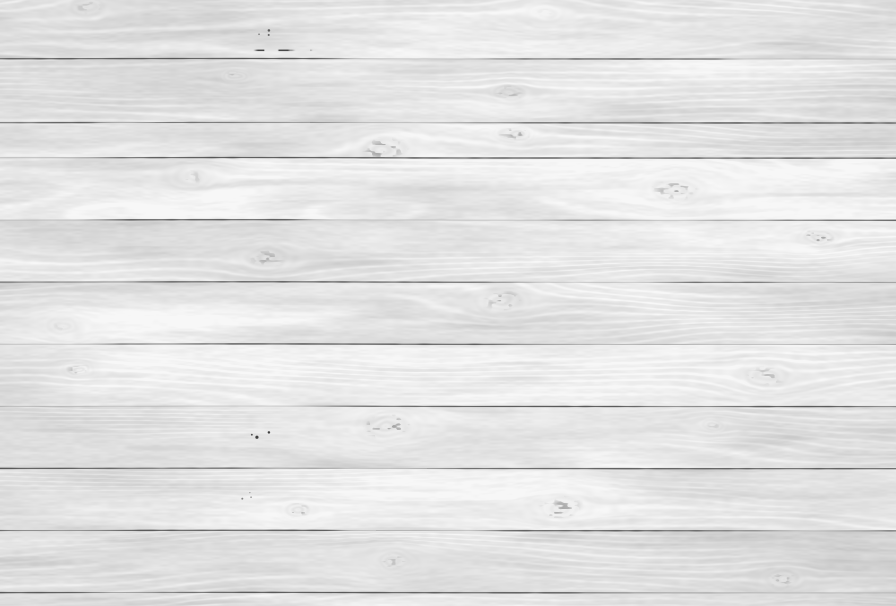
Give the GLSL for this texture, as a Shadertoy shader.

```glsl
// Whitewashed horizontal boards: eleven planks with thin dark worn seams.
// Each plank gets stretched noise grain and ring contours that flow around
// hashed knots; a few nail holes and a split add wear. Unit: canvas height.

const float BOARD = 0.1025;        // height of the regular planks
const float UPPER_BOARD = 0.1055;  // height of the planks above the narrow one
const float NARROW_TOP = 0.202;
const float NARROW_END = 0.260;
const vec3 PAINT = vec3(0.919);
const vec3 GAP = vec3(0.24);
const vec3 KNOT = vec3(0.79);
const vec3 SPECK = vec3(0.55);

float hash(vec2 p) {
    vec3 q = fract(p.xyx * 0.1031);
    q += dot(q, q.yzx + 33.33);
    return fract((q.x + q.y) * q.z);
}

float noise(vec2 p) {
    vec2 i = floor(p), f = fract(p);
    f = f * f * (3.0 - 2.0 * f);
    return mix(mix(hash(i), hash(i + vec2(1, 0)), f.x),
               mix(hash(i + vec2(0, 1)), hash(i + vec2(1, 1)), f.x), f.y);
}

float fbm(vec2 p) {
    float sum = 0.0, amp = 0.57;
    for (int i = 0; i < 3; i++) {
        sum += amp * noise(p);
        p = p * 2.03 + 17.0;
        amp *= 0.5;
    }
    return sum;
}

// Plank holding depth y, as (index, top, height)
vec3 plankAt(float y) {
    if (y < NARROW_TOP) {
        float n = floor((y - NARROW_TOP) / UPPER_BOARD);
        return vec3(n + 19.0, NARROW_TOP + n * UPPER_BOARD, UPPER_BOARD);
    }
    if (y < NARROW_END) return vec3(19.0, NARROW_TOP, NARROW_END - NARROW_TOP);
    float n = floor((y - NARROW_END) / BOARD);
    return vec3(n + 20.0, NARROW_END + n * BOARD, BOARD);
}

// Two knots per plank: x = grain shift, y = core mask, z = ring shade
vec3 knots(vec2 p, vec3 plank, float width) {
    vec3 result = vec3(0);
    for (int i = 0; i < 2; i++) {
        vec2 seed = vec2(plank.x * 3.1, float(i) * 7.7 + 2.0);
        vec2 center = vec2((float(i) + 0.12 + 0.76 * hash(seed)) * 0.5 * width,
                           plank.y + plank.z * (0.2 + 0.6 * hash(seed + 11.0)));
        float radius = mix(0.011, 0.024, hash(seed + 23.0));
        float strength = mix(0.3, 1.0, hash(seed + 37.0));
        vec2 d = (p - center) * vec2(0.5, 1.0);
        d += 0.006 * (vec2(noise(p * 45.0), noise(p * 45.0 + 31.0)) - 0.5);
        float r2 = dot(d, d) / (radius * radius);
        float core = strength * exp(-1.4 * r2);
        result.x -= d.y / (1.0 + 0.7 * r2);
        result.y = max(result.y, core);
        result.z += core * sin(15.0 * sqrt(r2));
    }
    return result;
}

// Brightness offset of the wood fibres; v is the bent depth
float grain(float x, float v, float id) {
    float along = x + id * 9.1;
    float swell = noise(vec2(along * 1.4, v * 13.0)) + 0.25 * noise(vec2(along * 5.0, v * 28.0));
    float phase = v * 78.0 + 6.0 * swell;
    float ring = pow(0.5 + 0.5 * sin(6.2832 * phase), 3.0);
    float ringFade = smoothstep(0.2, 0.75, noise(vec2(along * 3.0, v * 24.0)));
    ringFade *= 1.0 - smoothstep(0.25, 0.5, fwidth(phase));
    float wash = fbm(vec2(along * 2.2, v * 12.0)) - 0.5;
    float fibre = noise(vec2(along * 14.0, v * 175.0)) - 0.5;
    float fine = noise(vec2(along * 70.0, v * 340.0)) - 0.5;
    float streak = smoothstep(0.62, 0.9, noise(vec2(along * 6.0, v * 100.0)));
    return 0.05 * ringFade * (ring - 0.3) + 0.2 * wash + 0.032 * fibre
         + 0.032 * fine - 0.035 * streak;
}

// Small scattered holes around a center
float nailHoles(vec2 p, vec2 center, float radius, float px) {
    float cover = 0.0;
    for (int i = 0; i < 3; i++) {
        vec2 seed = center * 90.0 + float(i) * 5.3;
        vec2 offset = (vec2(hash(seed), hash(seed + 9.0)) - 0.5) * vec2(0.03, 0.02);
        float size = radius * (1.0 - 0.25 * float(i));
        cover = max(cover, 1.0 - smoothstep(size - px, size + px, length(p - center - offset)));
    }
    return cover;
}

void mainImage(out vec4 fragColor, in vec2 fragCoord) {
    float px = 0.75 / iResolution.y;
    float width = iResolution.x / iResolution.y;
    vec2 p = vec2(fragCoord.x, iResolution.y - fragCoord.y) / iResolution.y;
    float y = p.y + 0.002 * (noise(vec2(p.x * 2.5, 5.0)) - 0.5);
    vec3 plank = plankAt(y);

    // Painted wood with knots, a little greyer toward the sides and top
    vec3 knot = knots(p, plank, width);
    float tone = grain(p.x, y + knot.x + plank.x * 0.37, plank.x);
    tone += 0.02 * (hash(vec2(plank.x, 4.0)) - 0.5);
    tone -= 0.03 * pow(abs(2.0 * p.x / width - 1.0), 2.5) + 0.015 * (1.0 - smoothstep(0.0, 0.5, p.y));
    vec3 color = min(PAINT + tone + 0.035 * knot.z, vec3(0.97));
    color = mix(color, KNOT, 0.3 * knot.y);
    float speckle = smoothstep(0.6, 0.85, noise(p * vec2(120.0, 260.0)));
    color = mix(color, SPECK, 0.7 * speckle * smoothstep(0.2, 0.8, knot.y));

    // Seams, thinner and paler where worn
    float below = y - plank.y, above = plank.z - below;
    float seamId = plank.x + step(above, below);
    float edge = min(below, above);
    float wear = smoothstep(0.3, 0.55, fbm(vec2(p.x * 3.0, seamId * 7.3)));
    float ragged = noise(vec2(p.x * 60.0, seamId * 3.0));
    float halfWidth = mix(0.0005, 0.0012, wear * (0.4 + 0.6 * ragged));
    float seam = 1.0 - smoothstep(halfWidth - px, halfWidth + px, edge);
    color -= 0.02 * exp(-edge * 300.0);
    color = mix(color, GAP, seam * mix(0.3, 0.85, wear));

    // Nail holes and a broken split in the top plank
    float marks = 0.8 * nailHoles(p, vec2(0.437, 0.05), 0.002, px);
    marks = max(marks, nailHoles(p, vec2(0.43, 0.722), 0.0026, px));
    marks = max(marks, 0.6 * nailHoles(p, vec2(0.41, 0.823), 0.0015, px));
    float split = 1.0 - smoothstep(0.0012 - px, 0.0012 + px, abs(p.y - 0.083));
    split *= smoothstep(0.05, 0.04, abs(p.x - 0.467)) * smoothstep(0.3, 0.5, noise(vec2(p.x * 75.0, 3.0)));
    color = mix(color, GAP, max(marks, split));
    fragColor = vec4(color, 1.0);
}
```
